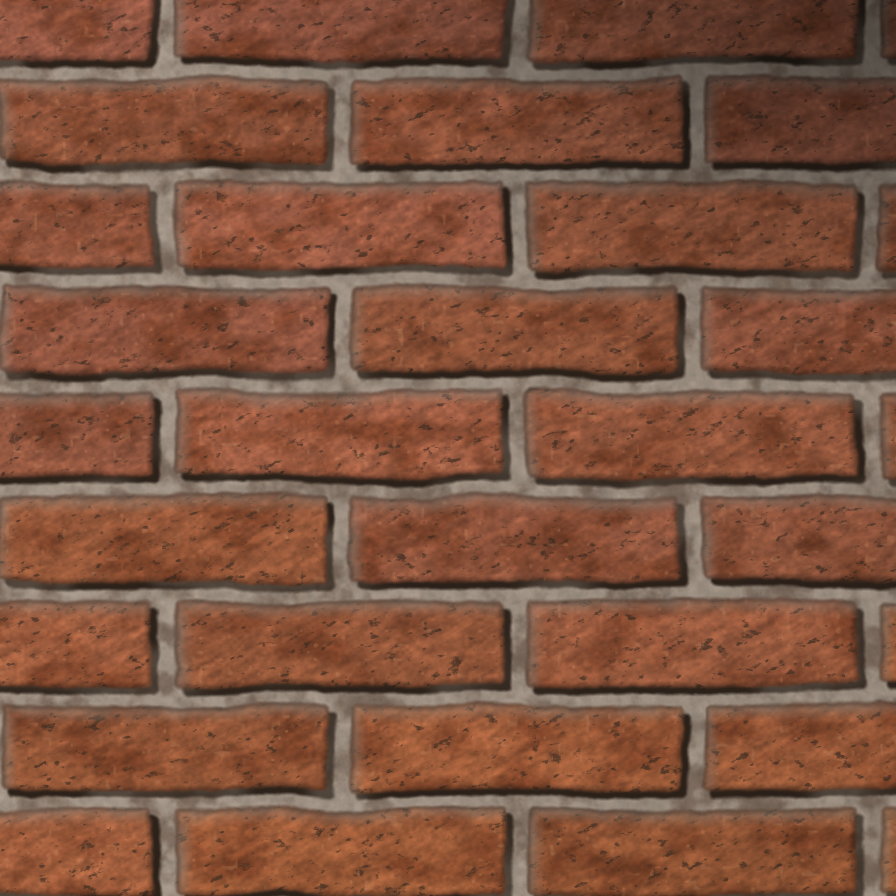
Give the GLSL for this texture, as a three.js fragment shader.

```glsl
#define BRICK vec2(0.393, 0.1166)
#define ORIGIN vec2(0.184, -0.0126)
#define GAP_LOW vec2(0.011, 0.014)
#define GAP_HIGH vec2(0.014, 0.007)
#define SHADOW_SHIFT vec2(0.008, -0.008)
#define CORNER 0.006
#define SOFT 0.0028
#define WOBBLE 0.009
#define DUST_WIDTH 0.022
#define PIT_AMOUNT 0.65
#define SPECK_AMOUNT 0.3

varying vec2 vUv;

const vec3 ROSE = vec3(0.59, 0.35, 0.27);
const vec3 ORANGE = vec3(0.60, 0.35, 0.20);
const vec3 BROWN = vec3(0.43, 0.22, 0.13);
const vec3 MORTAR = vec3(0.59, 0.54, 0.49);
const vec3 GRIME = vec3(0.42, 0.35, 0.30);
const vec3 SHADOW = vec3(0.17, 0.13, 0.10);
const vec3 SPECK = vec3(0.76, 0.53, 0.38);

float hash(vec2 p) {
  return fract(sin(dot(p, vec2(127.1, 311.7))) * 43758.5453);
}

float noise(vec2 p) {
  vec2 i = floor(p);
  vec2 f = fract(p);
  f = f * f * (3.0 - 2.0 * f);
  return mix(mix(hash(i), hash(i + vec2(1.0, 0.0)), f.x),
             mix(hash(i + vec2(0.0, 1.0)), hash(i + 1.0), f.x), f.y);
}

float fbm(vec2 p) {
  float sum = 0.0;
  float amp = 0.5;
  for (int i = 0; i < 4; i++) {
    sum += amp * noise(p);
    p = mat2(1.6, 1.2, -1.2, 1.6) * p + 7.3;
    amp *= 0.5;
  }
  return sum / 0.9375;
}

float roundBox(vec2 p, vec2 halfSize) {
  vec2 q = abs(p) - halfSize + CORNER;
  return length(max(q, 0.0)) + min(max(q.x, q.y), 0.0) - CORNER;
}

float inside(float d) {
  return 1.0 - smoothstep(-SOFT, SOFT, d);
}

vec3 mortarColor(vec2 uv) {
  float stain = smoothstep(0.42, 0.78, fbm(uv * 38.0 + 4.0));
  vec3 color = mix(MORTAR * 1.04, GRIME, 0.75 * stain);
  return color * (0.88 + 0.24 * fbm(uv * 110.0));
}

vec3 brickColor(vec2 uv, vec2 id) {
  // Firing tone of each brick, warmer toward the floor
  float tone = hash(id + 3.7);
  float warm = clamp(0.75 - 0.7 * uv.y + 0.5 * (tone - 0.5), 0.0, 1.0);
  vec3 color = mix(ROSE, ORANGE, warm);
  float cloud = fbm(uv * vec2(22.0, 32.0) + id * 5.1);
  color = mix(color, BROWN, smoothstep(0.35, 0.85, cloud) * 0.75);
  color *= 0.93 + 0.14 * hash(id + 9.2);

  // Slanted drag marks, dark pits and pale specks
  vec2 slant = vec2(uv.x + uv.y, uv.y - 0.55 * uv.x);
  float drag = fbm(slant * vec2(45.0, 120.0) + id * 3.0);
  color *= 0.78 + 0.44 * drag;
  float pits = smoothstep(0.64, 0.82, fbm(slant * vec2(75.0, 140.0) + 21.0));
  color = mix(color, SHADOW * 1.25, PIT_AMOUNT * pits);
  float specks = smoothstep(0.83, 0.97, noise(uv * 125.0 + 40.0));
  color = mix(color, SPECK, SPECK_AMOUNT * specks);
  return color * (0.93 + 0.14 * noise(uv * 240.0));
}

void main() {
  // Uneven hand-laid edges
  vec2 bend = vec2(noise(vUv * 13.0), noise(vUv * 13.0 + 31.0)) - 0.5;
  vec2 chip = vec2(fbm(vUv * 55.0), fbm(vUv * 55.0 + 17.0)) - 0.5;
  vec2 p = vUv + WOBBLE * (bend + 0.55 * chip) - ORIGIN;

  // Running bond: alternate rows move by half a brick
  float row = floor(p.y / BRICK.y);
  p.x -= 0.5 * BRICK.x * mod(row, 2.0);
  vec2 id = vec2(floor(p.x / BRICK.x), row);
  vec2 local = p - id * BRICK;
  vec2 center = 0.5 * (BRICK + GAP_LOW - GAP_HIGH);
  vec2 halfSize = 0.5 * (BRICK - GAP_LOW - GAP_HIGH);
  float faceDist = roundBox(local - center, halfSize);
  float shadowDist = roundBox(local - center - SHADOW_SHIFT, halfSize);

  // Mortar with the shadow under and right of each brick
  vec3 color = mortarColor(vUv);
  float depth = 0.68 + 0.32 * smoothstep(0.25, 0.6, noise(vUv * 16.0 + 8.0));
  color = mix(color, SHADOW, inside(shadowDist) * depth);

  // Brick face, dusty along its top and left edges
  vec3 brick = brickColor(vUv, id);
  vec2 edge = vec2(local.x - GAP_LOW.x, BRICK.y - GAP_HIGH.y - local.y);
  float dust = 1.0 - smoothstep(0.0, DUST_WIDTH, min(edge.x, edge.y));
  brick = mix(brick, MORTAR * 0.92, dust * (0.3 + 0.5 * fbm(vUv * 28.0)));
  brick *= mix(0.72, 1.0, smoothstep(0.0, 0.008, -faceDist));
  color = mix(color, brick, inside(faceDist));

  // Room light fades toward the upper right corner
  float cornerDist = length((vUv - 1.0) * vec2(0.9, 1.7));
  float dim = 1.0 - smoothstep(0.0, 0.75, cornerDist);
  color *= (1.03 - 0.06 * vUv.x) * (1.0 - 0.45 * dim);
  gl_FragColor = vec4(color, 1.0);
}
```
